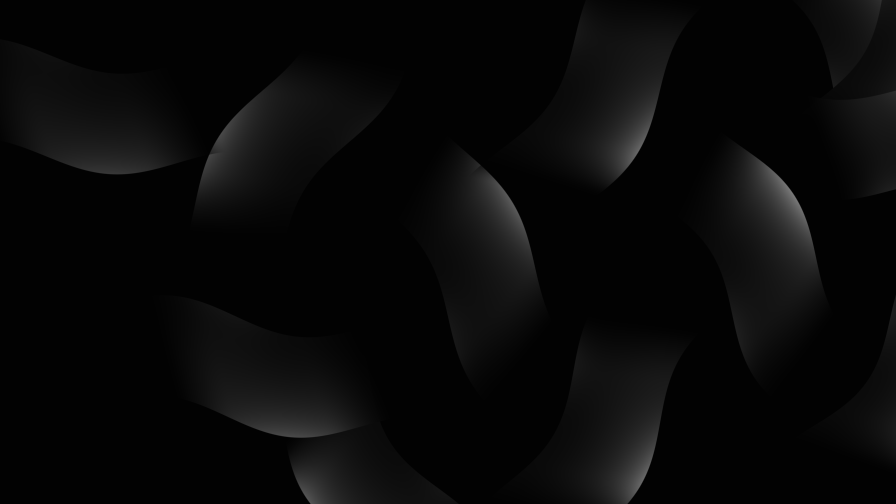
Write a Shadertoy shader that draws this background.

```glsl
// Dark woven ribbons with curved edges and soft glints on black.
const vec3 BLACK = vec3(0.006);
const float WAVE_RATE = 12.0;
const float HALF_WIDTH = 0.1;

float hash(vec2 p) {
    return fract(sin(dot(p, vec2(127.1, 311.7))) * 43758.5453);
}

// Bell curve around zero.
float bell(float x, float spread) {
    return exp(-x * x / (spread * spread));
}

// One ribbon: x is its brightness, y its coverage.
vec2 ribbon(vec2 p, vec2 center, vec2 dir, float peak, float seed, float softness) {
    vec2 q = p - center;
    float along = dot(q, dir);
    float across = dot(q, vec2(-dir.y, dir.x));

    // Ribbons turn toward the nearer side light.
    float side = center.x < 0.8 ? -1.0 : 1.0;
    float bend = mix(0.026, 0.036, seed);
    across -= side * bend * cos(WAVE_RATE * (along - peak));
    float edge = HALF_WIDTH - abs(across);

    // Slanted fade at both ends.
    float reach = abs(along + 0.4 * across);
    float lit = 1.0 - smoothstep(0.09, 0.235, reach);
    float cover = smoothstep(-softness, softness, edge)
                * (1.0 - smoothstep(0.18, 0.25, reach));

    // Broad sheen, a glint hugging the lit edge, a fainter one opposite.
    float toLight = side * across;
    float sheen = mix(0.03, 0.088, smoothstep(-HALF_WIDTH, HALF_WIDTH, toLight));
    float glint = exp(-max(HALF_WIDTH - toLight, 0.0) / 0.042) * bell(along - peak, 0.11);
    float counter = exp(-max(HALF_WIDTH + toLight, 0.0) / 0.05) * bell(along + 1.4 * peak, 0.08);
    float power = 0.10 + 0.19 * max(center.x, 0.0);
    float shade = lit * (sheen * mix(0.85, 1.1, seed) + (glint + 0.22 * counter) * power);
    return vec2(shade, cover);
}

// Lays a slightly irregular lattice of ribbons over the shade below.
// Only ribbons within litRange along lightAxis are visible.
float layer(float below, vec2 p, vec2 origin, vec2 stepA, vec2 stepB, vec2 dir,
            float peak, vec2 lightAxis, vec2 litRange, float softness) {
    float shade = below;
    for (int j = -2; j <= 2; j++) {
        for (int i = -2; i <= 2; i++) {
            vec2 cell = vec2(i, j);
            float seed = hash(cell + origin);
            vec2 center = origin + cell.x * stepA + cell.y * stepB;
            float light = dot(center, lightAxis);
            float visible = step(litRange.x, light) * step(light, litRange.y);
            center += 0.015 * (vec2(seed, hash(cell.yx + stepA)) - 0.5);
            float turn = 0.1 * (hash(cell + stepB) - 0.5);
            vec2 heading = normalize(dir + turn * vec2(-dir.y, dir.x));
            vec2 band = ribbon(p, center, heading, peak, seed, softness);
            shade = mix(shade, band.x, band.y * visible);
        }
    }
    return shade;
}

void mainImage(out vec4 fragColor, in vec2 fragCoord) {
    vec2 p = fragCoord / iResolution.y;
    float softness = max(0.0015, 0.7 / iResolution.y);

    // Falling, rising and level strands, from back to front.
    float shade = 0.0;
    shade = layer(shade, p, vec2(0.95, 0.47), vec2(0.55, 0.02), vec2(-0.20, -0.44),
                  normalize(vec2(0.55, -0.83)), -0.07,
                  vec2(1.0, -0.8), vec2(0.5, 1.2), softness);
    shade = layer(shade, p, vec2(0.58, 0.72), vec2(0.613, 0.10), vec2(0.0, -0.66),
                  normalize(vec2(-0.54, -0.84)), 0.07,
                  vec2(1.0, 1.0), vec2(0.9, 9.0), softness);
    shade = layer(shade, p, vec2(0.53, 0.27), vec2(1.68, -0.07), vec2(-0.36, 0.51),
                  normalize(vec2(1.0, -0.10)), 0.06,
                  vec2(1.0, 1.0), vec2(0.5, 9.0), softness);

    fragColor = vec4(BLACK + shade, 1.0);
}
```
